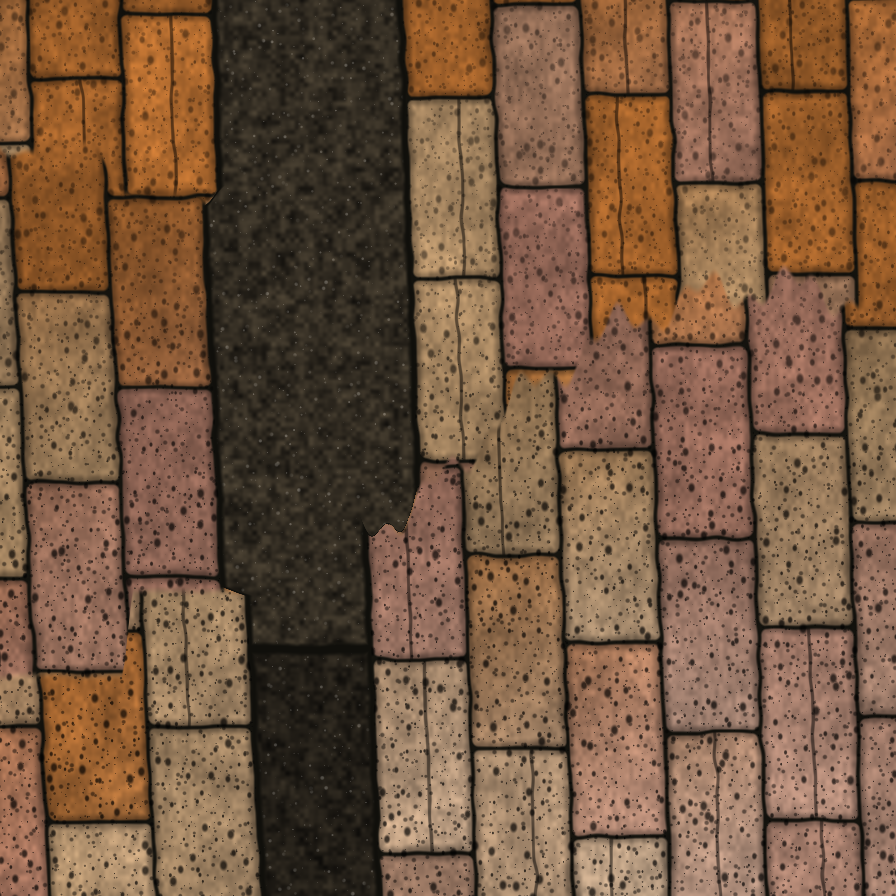
A WebGL 1 fragment shader for this texture:

```glsl
precision highp float;
uniform vec2 u_resolution;

const vec3 TAN = vec3(0.67, 0.54, 0.39);
const vec3 ROSE = vec3(0.63, 0.44, 0.37);
const vec3 ORANGE = vec3(0.68, 0.41, 0.18);
const vec3 PALE = vec3(0.84, 0.74, 0.66);
const vec3 STONE = vec3(0.20, 0.175, 0.135);
const vec3 GROUT = vec3(0.08, 0.075, 0.055);
const float JOINT = 0.0026;       // half width of a joint
const float CORNER = 0.006;       // brick corner radius
const float SEAM_BLEND = 0.006;
const float STONE_JOINT_Y = 0.724;

// Paving areas: first joint x, y, then brick width, height
const vec4 RIGHT_TOP = vec4(0.449, 0.108, 0.099, 0.203);
const vec4 RIGHT_LOW = vec4(0.389, 0.736, 0.108, 0.216);
const vec4 LEFT_TOP = vec4(0.134, 0.219, 0.1035, 0.203);
const vec4 LEFT_MID = vec4(0.108, 0.432, 0.107, 0.212);
const vec4 LEFT_LOW = vec4(0.124, 0.811, 0.118, 0.212);
// Lean of the columns, step between neighbouring columns
const vec2 RIGHT_TOP_TILT = vec2(0.035, -0.0015);
const vec2 RIGHT_LOW_TILT = vec2(0.035, -0.009);
const vec2 LEFT_TOP_TILT = vec2(0.03, 0.03);
const vec2 LEFT_LOW_TILT = vec2(0.05, 0.0);

float hash(vec2 p) {
  return fract(sin(dot(p, vec2(127.1, 311.7))) * 43758.5);
}

float noise(vec2 p) {
  vec2 i = floor(p), f = fract(p);
  f = f * f * (3.0 - 2.0 * f);
  return mix(mix(hash(i), hash(i + vec2(1, 0)), f.x),
             mix(hash(i + vec2(0, 1)), hash(i + 1.0), f.x), f.y);
}

// Cellular spots of random size; 1 inside a spot
float spots(vec2 p, float size) {
  vec2 cell = floor(p);
  float cover = 0.0;
  for (int y = -1; y <= 1; y++) {
    for (int x = -1; x <= 1; x++) {
      vec2 id = cell + vec2(x, y);
      vec2 center = id + vec2(hash(id), hash(id + 37.0));
      float r = size * pow(hash(id + 71.0), 2.0) + 0.02;
      cover = max(cover, 1.0 - smoothstep(r * 0.4, r * 1.2, distance(p, center)));
    }
  }
  return cover;
}

// Running bond of upright bricks
vec3 bricks(vec2 p, vec4 area, vec2 tilt, float seed, float aa) {
  float column = (p.x - area.x - tilt.x * p.y) / area.z;
  float i = floor(column);
  float row = (p.y - area.y - tilt.y * i) / area.w + 0.5 * mod(i, 2.0);
  vec2 id = vec2(i, floor(row)) + seed;
  vec2 local = (fract(vec2(column, row)) - 0.5) * area.zw;
  vec2 q = abs(local) - 0.5 * area.zw + JOINT + CORNER;
  float d = length(max(q, 0.0)) + min(max(q.x, q.y), 0.0) - CORNER;

  // Fired colour of each brick
  float heat = hash(id + 5.0) + 0.5 * (0.5 - p.y) - 0.3 * (p.x - 0.3);
  vec3 clay = mix(TAN, ROSE, smoothstep(0.3, 0.75, hash(id)));
  clay = mix(clay, ORANGE, smoothstep(0.5, 0.85, heat));
  float bleach = smoothstep(0.4, 1.0, p.y) * smoothstep(-0.2, 0.8, p.x);
  clay = mix(clay, PALE, bleach * (0.25 + 0.5 * hash(id + 9.0)));
  clay *= 0.9 + 0.2 * hash(id + 13.0);

  // Lengthwise wire groove on some bricks
  float grooveX = 0.03 * (hash(id + 17.0) - 0.5);
  float groove = 1.0 - smoothstep(0.0008, 0.0016 + aa, abs(local.x - grooveX));
  clay *= 1.0 - 0.5 * groove * step(0.55, hash(id + 21.0));

  // Worn rim, then the joint
  clay *= 1.0 - 0.3 * smoothstep(-0.009, 0.0, d);
  return mix(clay, GROUT, smoothstep(-aa, aa + 0.001, d));
}

float jointX(vec4 area, vec2 tilt, float n, float y) {
  return area.x + n * area.z + tilt.x * y;
}

float below(float y, float seam) {
  return smoothstep(-SEAM_BLEND, SEAM_BLEND, y - seam);
}

void main() {
  vec2 p = gl_FragCoord.xy / u_resolution;
  p.y = 1.0 - p.y;                // measured downward
  float aa = 1.0 / min(u_resolution.x, u_resolution.y);
  vec2 w = p + 0.004 * (vec2(noise(p * 45.0), noise(p * 45.0 + 50.0)) - 0.5);

  // Ragged seams between areas
  float jag = 0.018 * sin(p.x * 62.0) + 0.01 * sin(p.x * 171.0);
  float reach = max(p.x, 0.46) - 0.86;
  float rightLow = below(w.y, 0.32 + 1.6 * reach * reach + jag);
  float leftMid = below(w.y, 0.165 + 0.05 * smoothstep(0.11, 0.14, p.x) + 0.4 * jag);
  float leftLow = below(w.y, mix(0.755, 0.66, smoothstep(0.135, 0.15, p.x)));

  vec3 right = mix(bricks(w, RIGHT_TOP, RIGHT_TOP_TILT, 3.0, aa),
                   bricks(w, RIGHT_LOW, RIGHT_LOW_TILT, 40.0, aa), rightLow);
  vec3 left = mix(bricks(w, LEFT_TOP, LEFT_TOP_TILT, 80.0, aa),
                  bricks(w, LEFT_MID, LEFT_LOW_TILT, 120.0, aa), leftMid);
  left = mix(left, bricks(w, LEFT_LOW, LEFT_LOW_TILT, 160.0, aa), leftLow);
  vec3 color = mix(left, right, step(0.33, p.x));

  // Pits, grain and stains in the clay
  float grain = noise(p * vec2(210.0, 150.0));
  float stain = noise(p * 24.0) * 0.6 + noise(p * 65.0) * 0.4;
  float pits = max(spots(p * vec2(72.0, 52.0), 0.32), 0.7 * spots(p * 125.0, 0.36));
  color *= (0.8 + 0.2 * grain) * (0.82 + 0.4 * stain);
  color *= 1.0 - pits * mix(0.4, 0.68, smoothstep(0.2, 0.6, p.y));

  // Dark stone strip bounded by the brick columns
  float edgeL = mix(jointX(LEFT_TOP, LEFT_TOP_TILT, 1.0, w.y),
                    jointX(LEFT_MID, LEFT_LOW_TILT, 1.0, w.y), leftMid);
  edgeL = mix(edgeL, jointX(LEFT_LOW, LEFT_LOW_TILT, 1.0, w.y), leftLow);
  float edgeR = mix(jointX(RIGHT_TOP, RIGHT_TOP_TILT, 0.0, w.y),
                    jointX(RIGHT_LOW, RIGHT_LOW_TILT, 0.0, w.y), rightLow);
  float inside = min(w.x - edgeL, edgeR - w.x);
  float mottle = 0.5 * noise(p * 95.0) + 0.5 * noise(p * 190.0 + 9.0);
  vec3 stone = STONE * (0.35 + 1.2 * mottle) * mix(1.0, 0.7, step(STONE_JOINT_Y, w.y));
  stone += 0.22 * spots(p * 85.0 + 30.0, 0.2) * grain;
  float crack = min(inside, abs(w.y - STONE_JOINT_Y));
  stone = mix(GROUT * 0.8, stone, smoothstep(JOINT, JOINT + 0.006, crack));
  color = mix(color, stone, smoothstep(-aa, aa, inside));

  gl_FragColor = vec4(color, 1.0);
}
```
